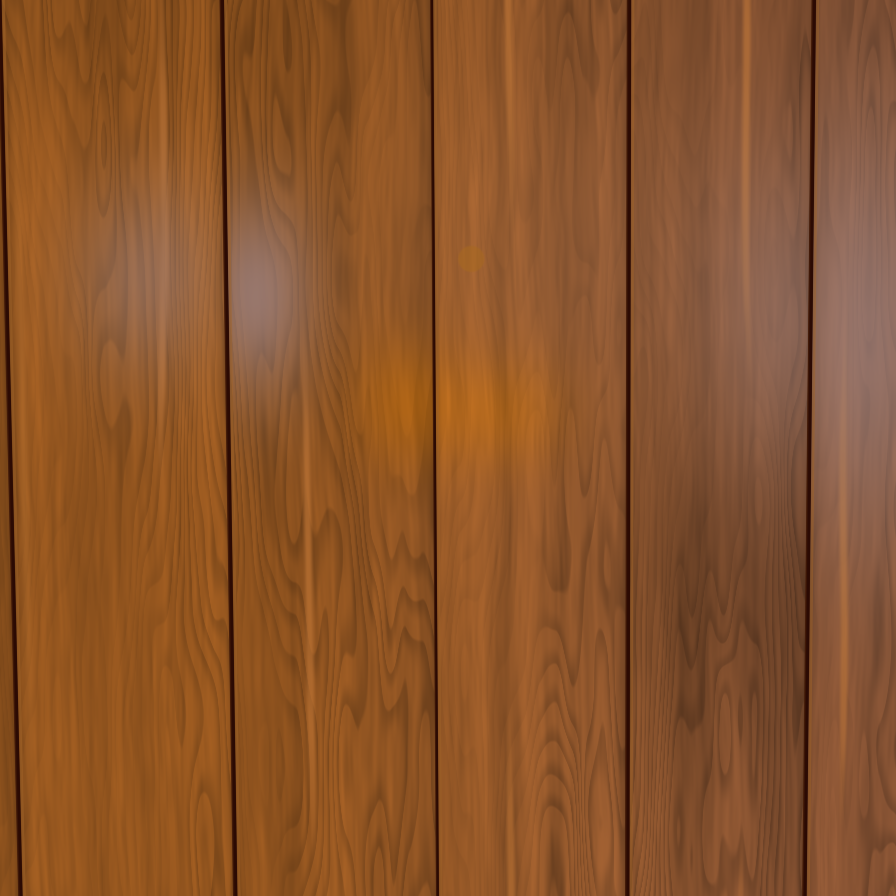
Reproduce this texture procedurally as a Shadertoy shader.

```glsl
float hash(vec2 p) {
    p = fract(p * vec2(0.1031, 0.1137));
    p += dot(p, p.yx + 33.33);
    return fract((p.x + p.y) * p.x * 7.31 + p.y * 3.7);
}

float noise(vec2 p) {
    vec2 i = floor(p), f = fract(p);
    f = f * f * (3.0 - 2.0 * f);
    return mix(mix(hash(i), hash(i + vec2(1, 0)), f.x),
               mix(hash(i + vec2(0, 1)), hash(i + vec2(1, 1)), f.x), f.y);
}

float fbm(vec2 p) {
    float sum = 0.0, amp = 0.5;
    for (int k = 0; k < 4; k++) {
        sum += amp * noise(p);
        p = p * 2.03 + 17.1;
        amp *= 0.5;
    }
    return sum;
}

// Soft elliptical spot of light
float glow(vec2 uv, vec2 centre, vec2 size) {
    vec2 d = (uv - centre) / size;
    return exp(-dot(d, d));
}

// Plank coordinate (x) and local plank width (y): planks narrow and tilt in perspective
vec2 plankCoord(vec2 uv) {
    float t = 0.5 - uv.y;
    float start = 0.011 + 0.0235 * t;
    float width = 0.251 - 0.0085 * t;
    float slope = sqrt(width * width - 0.028 * (uv.x - start));
    return vec2((width - slope) / 0.014, slope);
}

// Multiplicative shade from growth rings, fibres and pores
float woodGrain(vec2 p, float seed) {
    vec2 q = p + vec2(seed * 7.3 + 20.0, seed * 3.1 + 20.0);
    float bend = fbm(q * vec2(5.0, 2.2)) - 0.5;
    float x = p.x + 0.035 * bend;
    float rings = 34.0 * fbm(q * vec2(7.0, 0.9)) + 40.0 * x + 1.5 * bend;
    float saw = fract(rings);
    float ringLine = smoothstep(0.35, 0.9, saw) * (1.0 - smoothstep(0.9, 1.0, saw));
    float ringMask = smoothstep(0.3, 0.65, noise(q * vec2(11.0, 1.6) + 5.0));
    float bands = fbm(vec2(x * 38.0 + seed * 9.0 + 30.0, q.y * 1.2)) - 0.47;
    float fibre = noise(vec2(x * 190.0 + seed * 31.0 + 90.0, q.y * 5.0)) - 0.5;
    float pores = noise(vec2(x * 330.0 + seed * 11.0 + 90.0, q.y * 22.0)) - 0.5;
    return 1.0 + 0.34 * bands + 0.10 * fibre + 0.08 * pores
         - 0.15 * ringLine * (0.25 + 0.75 * ringMask);
}

void mainImage(out vec4 fragColor, in vec2 fragCoord) {
    vec2 uv = fragCoord / iResolution.xy;
    float px = 1.0 / iResolution.y;
    vec2 plank = plankCoord(uv);
    float id = floor(plank.x);
    float across = plank.x - id;

    // Base tone: orange at left, duller brown to the right
    vec3 wood = mix(vec3(0.61, 0.352, 0.125), vec3(0.555, 0.34, 0.21), smoothstep(0.2, 1.0, uv.x));
    wood *= 0.98 + 0.05 * (hash(vec2(id + 9.0, 4.0)) - 0.5);
    wood *= 1.0 - 0.10 * smoothstep(0.75, 1.0, uv.y) * (1.0 - 0.5 * uv.x);
    wood *= 1.0 - 0.17 * glow(uv, vec2(0.80, 0.34), vec2(0.11, 0.17));
    wood *= 1.0 - 0.10 * glow(uv, vec2(0.10, 0.42), vec2(0.05, 0.25));
    wood *= woodGrain(vec2(across * plank.y, uv.y), id + 2.0);

    // One pale tapering sapwood streak per plank
    int k = int(clamp(id, 0.0, 4.0));
    float streakX = float[5](0.70, 0.36, 0.39, 0.66, 0.22)[k];
    float streakY = float[5](0.74, 0.34, 1.02, 0.86, 0.37)[k];
    float taper = smoothstep(-0.3, 0.9, cos(5.7 * (uv.y - streakY)));
    float wander = 0.012 * (noise(vec2(id * 5.0 + 20.0, uv.y * 4.0)) - 0.5);
    float offset = (across - streakX) * plank.y - wander;
    float streak = taper * (1.0 - smoothstep(0.001, 0.003 + 0.004 * taper, abs(offset)));
    streak *= step(0.0, id);
    wood = mix(wood, vec3(0.75, 0.46, 0.21), 0.62 * streak);
    float edgeStreak = glow(vec2(across * plank.y, uv.y), vec2(0.015, 0.5), vec2(0.005, 0.3));
    wood = mix(wood, vec3(0.72, 0.44, 0.18), 0.5 * edgeStreak * step(abs(id), 0.5));

    // Cool reflections, cut off where one plank ends
    float sheen = 0.0;
    if (id == 0.0) sheen = 0.52 * glow(uv, vec2(0.165, 0.69), vec2(0.085, 0.11));
    if (id == 1.0) sheen = 0.80 * glow(uv, vec2(0.285, 0.67), vec2(0.065, 0.11));
    if (id == 3.0) sheen = 0.40 * glow(uv, vec2(0.88, 0.64), vec2(0.09, 0.18));
    if (id == 4.0) sheen = 0.65 * glow(uv, vec2(0.97, 0.62), vec2(0.10, 0.24));
    sheen += 0.12 * glow(uv, vec2(0.75, 0.70), vec2(0.35, 0.20));
    wood = mix(wood, vec3(0.61, 0.50, 0.49), sheen);

    // Warm lamp glow and small round spot
    float lamp = glow(uv, vec2(0.455, 0.55), vec2(0.06, 0.07))
               + glow(uv, vec2(0.565, 0.54), vec2(0.07, 0.06));
    wood += vec3(0.09, 0.04, -0.06) * lamp;
    float spot = 1.0 - smoothstep(0.013, 0.015 + px, length(uv - vec2(0.526, 0.711)));
    wood = mix(wood, vec3(0.66, 0.41, 0.12), 0.55 * spot);

    // Dark grooves with a lit right edge
    float seam = floor(plank.x + 0.5);
    float d = (plank.x - seam) * plank.y;
    float halfWidth = seam == 2.0 ? 0.0016 : 0.0024;
    float lit = 1.0 - smoothstep(0.0008, 0.0012 + px, abs(d - halfWidth - 0.002));
    wood = mix(wood, vec3(0.68, 0.42, 0.17), 0.5 * lit);
    wood *= 1.0 - 0.25 * exp(-abs(d) / 0.004);
    float groove = 1.0 - smoothstep(halfWidth - 0.5 * px, halfWidth + 0.7 * px, abs(d));
    vec3 grooveColour = mix(vec3(0.17, 0.04, 0.01), vec3(0.34, 0.16, 0.05),
                            smoothstep(0.0, halfWidth, -d) * 0.6);
    wood = mix(wood, grooveColour, groove);

    fragColor = vec4(clamp(wood, 0.0, 1.0), 1.0);
}
```
